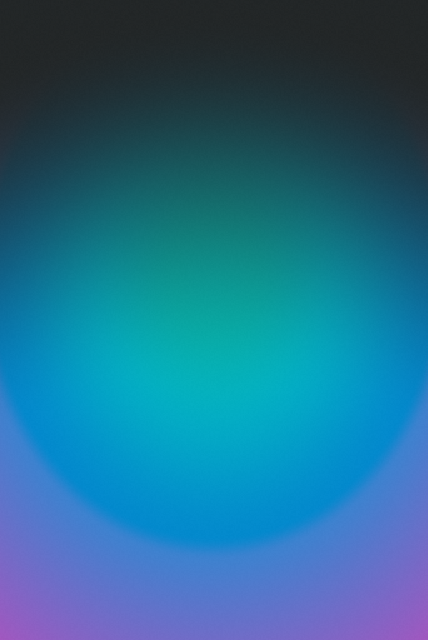
Give the GLSL for this background, as a Shadertoy shader.

```glsl
// A soft orb of teal and blue light over a violet ground, dimmed from above.
// An elliptical distance picks the hue inside and outside the orb; an arched
// vertical ramp fades it into charcoal, and a light grain breaks up banding.

#define ORB_CENTER vec2(0.0, 0.570)
#define ORB_RADIUS vec2(0.354, 0.419)
#define RIM_START 0.975
#define RIM_END 1.065
#define SHADE_LOW 0.388
#define SHADE_HIGH 0.980
#define SHADE_ARCH 0.70
#define GRAIN_CELLS 512.0
#define GRAIN_AMOUNT 0.010

const vec3 TEAL     = vec3(0.028, 0.698, 0.675);
const vec3 CYAN     = vec3(0.012, 0.690, 0.765);
const vec3 BLUE     = vec3(0.012, 0.533, 0.804);
const vec3 IRIS     = vec3(0.243, 0.508, 0.810);
const vec3 VIOLET   = vec3(0.635, 0.340, 0.750);
const vec3 CHARCOAL = vec3(0.135, 0.150, 0.153);

// Sine-free hash of a grid cell, 0 to 1
float hash(vec2 cell) {
    vec3 q = fract(cell.xyx * 0.1031);
    q += dot(q, q.yzx + 33.33);
    return fract((q.x + q.y) * q.z);
}

// Hue by distance: 0 at the orb's centre, 1 on its rim
vec3 orbColor(float d) {
    vec3 inside = mix(TEAL, CYAN, smoothstep(0.15, 0.58, d));
    inside = mix(inside, BLUE, smoothstep(0.42, 1.05, d));
    vec3 outside = mix(IRIS, VIOLET, clamp((d - 1.06) / 0.60, 0.0, 1.0));
    return mix(inside, outside, smoothstep(RIM_START, RIM_END, d));
}

void mainImage(out vec4 fragColor, in vec2 fragCoord) {
    // Canvas height is 1, x is zero on the middle line
    vec2 p = (fragCoord - vec2(0.5 * iResolution.x, 0.0)) / iResolution.y;

    vec3 color = orbColor(length((p - ORB_CENTER) / ORB_RADIUS));

    // Shade from the top, reaching lower at the sides
    float shade = smoothstep(SHADE_LOW, SHADE_HIGH, p.y + SHADE_ARCH * p.x * p.x);
    color = mix(color, CHARCOAL, shade);

    // Fine grain
    color += GRAIN_AMOUNT * (hash(floor(p * GRAIN_CELLS) + 400.0) - 0.5);

    fragColor = vec4(color, 1.0);
}
```
